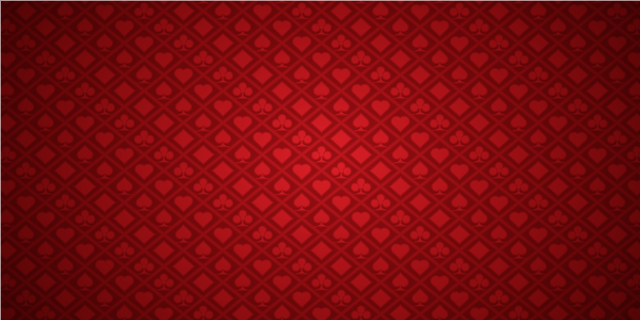
Reproduce this pattern procedurally as a WebGL 1 fragment shader.

```glsl
precision highp float;
// Red card-table cloth: a diagonal trellis of card suits under a soft spotlight.

uniform vec2 u_resolution;

// Lengths are in canvas heights
const vec2 CELL = vec2(0.1232, 0.0997);     // full width and height of one lozenge
const vec2 ANCHOR = vec2(1.0664, 0.5664);   // centre of one diamond tile
const float LINE_HALF = 0.0048;             // half width of the trellis band
const float SUIT_SIZE = 0.0315;             // half width of a suit
const float EDGE_WIDTH = 0.0018;            // pale hairline at left and top
const float SOFTNESS = 0.0065;              // edge blur of the print

// Brightness of each layer relative to the spotlight
const float GROUND = 0.70;
const float TRELLIS = 0.87;
const float SUIT = 1.0;

const vec2 LIGHT_OFFSET = vec2(0.02, 0.01);
const float LIGHT_PEAK = 0.885;
const float LIGHT_FALLOFF = 0.475;
const float LIGHT_SQUASH = 1.3;
const vec2 RED_TINT = vec2(0.165, 0.21);    // green and blue per squared red
const vec3 EDGE_COLOR = vec3(1.0);

float diamondShape(vec2 q) {
  const vec2 halfSize = vec2(1.05, 0.93);
  q = abs(q) / halfSize;
  return (q.x + q.y - 1.0) * halfSize.x * halfSize.y / length(halfSize);
}

// Heart with its tip at the origin, about 1.2 wide and 1.1 tall
float heartBase(vec2 q) {
  q.x = abs(q.x);
  if (q.x + q.y > 1.0) return length(q - vec2(0.25, 0.75)) - 0.35355;
  float toNotch = length(q - vec2(0.0, 1.0));
  float toSide = length(q - 0.5 * max(q.x + q.y, 0.0));
  return min(toNotch, toSide) * sign(q.x - q.y);
}

// Heart stretched to a width and height scale
float heartScaled(vec2 q, vec2 scale) {
  return heartBase(q / scale) * min(scale.x, scale.y);
}

float heartShape(vec2 q) {
  return heartScaled(q + vec2(0.0, 0.9), vec2(1.5, 1.4));
}

// Stem that flares into a thin, wide foot
float stemShape(vec2 q, float foot) {
  float flare = clamp(1.0 - (q.y - foot) / 0.5, 0.0, 1.0);
  flare *= flare;
  float side = abs(q.x) - (0.07 + 0.65 * flare * flare);
  return max(side, max(foot - q.y, q.y - foot - 0.7));
}

float spadeShape(vec2 q) {
  float blade = heartScaled(vec2(0.0, 0.94) - q, vec2(1.3, 1.25));
  return min(blade, stemShape(q, -0.8));
}

float clubShape(vec2 q) {
  float top = length(q - vec2(0.0, 0.44)) - 0.39;
  float sides = length(vec2(abs(q.x) - 0.57, q.y + 0.06)) - 0.40;
  float core = length(q - vec2(0.0, 0.03)) - 0.26;
  return min(min(top, sides), min(core, stemShape(q, -0.75)));
}

float suitShape(vec2 q, float kind) {
  if (kind < 0.5) return diamondShape(q);
  if (kind < 1.5) return spadeShape(q);
  if (kind < 2.5) return heartShape(q);
  return clubShape(q);
}

float coverage(float dist, float blur) {
  return clamp(0.5 - dist / blur, 0.0, 1.0);
}

void main() {
  float pixel = 1.0 / u_resolution.y;
  float blur = max(SOFTNESS, pixel);
  vec2 p = gl_FragCoord.xy * pixel;

  // Diagonal lattice: x counts tiles up-right, y counts tiles down-right
  vec2 grid = (p - ANCHOR) / CELL;
  vec2 diagonal = vec2(grid.x + grid.y, grid.x - grid.y);
  vec2 tile = floor(diagonal + 0.5);
  vec2 inTile = diagonal - tile;
  vec2 local = 0.5 * vec2(inTile.x + inTile.y, inTile.x - inTile.y) * CELL;

  // Trellis bands and one suit per tile, cycling in fours
  float toEdge = (0.5 - max(abs(inTile.x), abs(inTile.y))) / length(1.0 / CELL);
  float kind = mod(tile.x, 4.0);
  float suitDist = suitShape(local / SUIT_SIZE, kind) * SUIT_SIZE;
  float shade = mix(GROUND, TRELLIS, coverage(toEdge - LINE_HALF, blur));
  shade = mix(shade, SUIT, coverage(suitDist, blur));

  // Spotlight
  vec2 center = 0.5 * u_resolution * pixel + LIGHT_OFFSET;
  vec2 away = (p - center) * vec2(1.0, LIGHT_SQUASH);
  float light = LIGHT_PEAK - LIGHT_FALLOFF * sqrt(dot(away, away) + 0.006);
  float red = shade * light;
  vec3 color = vec3(red, RED_TINT * red * red);

  // Pale hairline
  float border = min(p.x, 1.0 - p.y) - EDGE_WIDTH;
  color = mix(color, EDGE_COLOR, coverage(border, pixel));
  gl_FragColor = vec4(color, 1.0);
}
```
